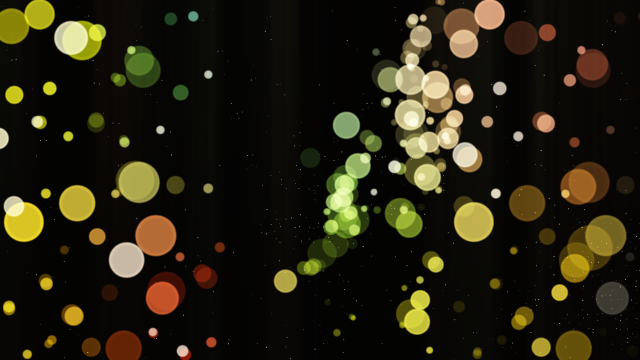
A Shadertoy shader for this background:

```glsl
// Glowing bokeh discs on near-black vertical light streaks, with fine dust.
// Discs are screen-blended: a scatter echoed on both sides and a dense arc
// in the centre, each tinted by a smooth colour field over the canvas.

vec4 hash4(float n) {
    return fract(sin(n * vec4(12.99, 78.23, 37.72, 93.99) + vec4(1, 2, 3, 4)) * 43758.5);
}

float noise1(float x) {
    float i = floor(x), f = fract(x);
    return mix(hash4(i).x, hash4(i + 1.0).x, f * f * (3.0 - 2.0 * f));
}

void addTint(inout vec4 sum, vec2 p, vec2 centre, vec3 tint) {
    vec2 d = p - centre;
    sum += vec4(tint, 1.0) * exp(-16.0 * dot(d, d));
}

// Normalised blend of soft colour regions
vec3 tintField(vec2 p) {
    vec4 sum = vec4(0.9, 0.85, 0.1, 1.0) * 0.001;
    addTint(sum, p, vec2(0.05, 0.70), vec3(0.98, 0.95, 0.04));
    addTint(sum, p, vec2(0.08, 0.15), vec3(0.98, 0.88, 0.10));
    addTint(sum, p, vec2(0.45, 0.62), vec3(0.72, 0.92, 0.42));
    addTint(sum, p, vec2(0.75, 0.82), vec3(0.35, 0.80, 0.80));
    addTint(sum, p, vec2(0.48, 0.22), vec3(0.92, 0.25, 0.14));
    addTint(sum, p, vec2(0.92, 0.43), vec3(0.66, 0.90, 0.36));
    addTint(sum, p, vec2(1.20, 0.70), vec3(1.00, 0.93, 0.68));
    addTint(sum, p, vec2(1.48, 0.76), vec3(1.00, 0.60, 0.46));
    addTint(sum, p, vec2(1.10, 0.08), vec3(0.93, 0.92, 0.22));
    addTint(sum, p, vec2(1.45, 0.20), vec3(0.97, 0.85, 0.20));
    return sum.rgb / sum.a;
}

void screenDisc(inout vec3 col, vec2 p, vec2 centre, float radius, vec3 light) {
    float d = length(p - centre);
    float edge = 0.0015 + 0.6 / iResolution.y;
    float mask = 1.0 - smoothstep(radius - edge, radius + edge, d);
    float rim = 0.88 + 0.12 * smoothstep(0.75, 1.0, d / radius);
    col = 1.0 - (1.0 - col) * (1.0 - light * mask * rim);
}

// One disc, sometimes with a dimmer, deeper-coloured twin beside it
void drawBokeh(inout vec3 col, vec2 p, vec2 centre, float radius, float seed, float gain) {
    if (length(p - centre) > radius * 2.6) return;
    vec4 h = hash4(seed + 211.3);
    vec3 tint = tintField(centre);
    vec3 deep = pow(tint, vec3(1.8));
    vec3 light = h.x > 0.42
        ? mix(tint, vec3(1.0, 0.99, 0.93), h.y > 0.78 ? 0.85 : 0.05) * (0.8 + 0.2 * h.z)
        : deep * (0.07 + 0.6 * h.z);
    screenDisc(col, p, centre, radius, light * gain);
    if (h.w < 0.42) {
        float angle = 6.283 * h.y;
        vec2 twin = centre + radius * (0.2 + 0.9 * h.z) * vec2(cos(angle), sin(angle));
        screenDisc(col, p, twin, radius * (0.75 + 0.45 * h.x), deep * gain * (0.2 + 0.6 * h.y));
    }
}

vec3 streaks(vec2 p) {
    float beam = pow(noise1(p.x * 14.0 + 3.0), 2.0) * (0.5 + 0.5 * noise1(p.x * 75.0));
    vec3 hue = mix(vec3(1.0, 0.65, 0.35), vec3(0.75, 0.85, 0.55), noise1(p.x * 9.0 + 40.0));
    float fade = 0.45 + 0.55 * smoothstep(0.1, 1.0, p.y);
    return vec3(0.012, 0.010, 0.008) + 0.095 * hue * beam * fade;
}

vec3 dust(vec2 p) {
    vec2 grid = p * 75.0, cell = floor(grid);
    vec4 h = hash4(cell.x + cell.y * 137.0);
    vec2 toCorner = p - vec2(1.70, 0.20), toCentre = p - vec2(0.92, 0.42);
    float density = 0.025 + 0.32 * exp(-22.0 * dot(toCorner, toCorner))
                          + 0.22 * exp(-22.0 * dot(toCentre, toCentre));
    float d = length(fract(grid) - 0.2 - 0.6 * h.xy) / 75.0;
    float speck = 1.0 - smoothstep(0.0004, 0.0011 + 0.6 / iResolution.y, d);
    return vec3(0.9, 0.88, 0.75) * speck * step(h.z, density) * (0.12 + 0.5 * h.w * h.w);
}

void mainImage(out vec4 fragColor, in vec2 fragCoord) {
    vec2 p = fragCoord / iResolution.y;
    vec3 col = streaks(p) + dust(p);

    // Side scatter, repeated with the tint of each side
    float shift = p.x > 0.95 ? 1.25 : 0.0;
    for (int i = 0; i < 46; i++) {
        float n = float(i);
        vec4 h = hash4(n + 17.0);
        vec2 centre = fract(n * vec2(0.7549, 0.5698) + vec2(0.13, 0.37)) + 0.06 * (h.xy - 0.5);
        centre = vec2(centre.x * 0.62 + shift, centre.y * 1.04 - 0.02);
        float gain = 1.0 - 0.85 * smoothstep(1.64, 1.72, centre.x);
        drawBokeh(col, p, centre, 0.011 + 0.046 * h.z * h.z, n + shift * 0.02, gain);
    }

    // Central arc with loose strays around it
    for (int i = 0; i < 84; i++) {
        float n = float(i) + 300.0;
        vec4 h = hash4(n), k = hash4(n + 500.0);
        float angle = mix(0.35, -1.65, h.x);
        vec2 spread = (h.yz + k.xy - 1.0) * 0.16;
        vec2 centre = vec2(0.80, 0.75) + 0.37 * vec2(cos(angle), sin(angle)) + spread;
        if (i >= 62) centre = vec2(0.62 + 0.62 * sqrt(h.x), i < 72 ? 0.55 + 0.45 * h.y : 0.02 + 0.28 * h.y);
        drawBokeh(col, p, centre, 0.008 + 0.037 * h.w * h.w, n, 1.0);
    }

    fragColor = vec4(clamp(col, 0.0, 1.0), 1.0);
}
```
